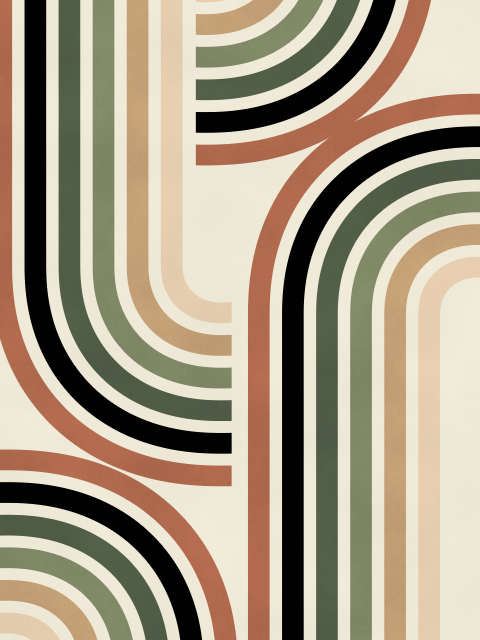
Give the GLSL for this background, as a WebGL 2 fragment shader.

```glsl
#version 300 es
precision highp float;

#define INNER_RADIUS 0.0816
#define BAND_WIDTH 0.0451
#define BAND_PITCH 0.0710
#define BAND_COUNT 6
#define ROUNDNESS 2.2
#define VERTICAL_SQUASH 1.045
#define MOTTLE 0.075
#define GRAIN 0.035
#define PAPER vec3(0.936, 0.912, 0.845)

uniform vec2 u_resolution;
out vec4 fragColor;

// Stripe colours, from the innermost outwards
const vec3 BAND_COLORS[BAND_COUNT] = vec3[](
    vec3(0.900, 0.805, 0.685),
    vec3(0.765, 0.625, 0.460),
    vec3(0.500, 0.535, 0.400),
    vec3(0.315, 0.365, 0.285),
    vec3(0.004, 0.004, 0.004),
    vec3(0.685, 0.412, 0.300)
);

float hash(vec2 p) {
    return fract(sin(dot(p, vec2(127.1, 311.7))) * 43758.5453);
}

float valueNoise(vec2 p) {
    vec2 cell = floor(p), f = fract(p);
    f = f * f * (3.0 - 2.0 * f);
    float low = mix(hash(cell), hash(cell + vec2(1, 0)), f.x);
    float high = mix(hash(cell + vec2(0, 1)), hash(cell + vec2(1, 1)), f.x);
    return mix(low, high, f.y);
}

float fbm(vec2 p) {
    float sum = 0.0, amplitude = 0.5;
    for (int i = 0; i < 5; i++) {
        sum += amplitude * valueNoise(p);
        p = p * 2.1 + 7.3;
        amplitude *= 0.5;
    }
    return sum;
}

// Coverage of the side where d is positive
float cover(float d, float pixel) {
    return clamp(0.5 + d / pixel, 0.0, 1.0);
}

// Radius of a rounded arch whose legs run straight past its centre
float archRadius(vec2 p, vec2 center, float bow) {
    vec2 q = p - center;
    q = max(vec2(abs(q.x), q.y * bow * VERTICAL_SQUASH), 1e-5);
    q = pow(q, vec2(ROUNDNESS));
    return pow(q.x + q.y, 1.0 / ROUNDNESS);
}

// Paints the nested stripes; bow is 1 for an arch, -1 for a bowl
void paintArch(inout vec3 color, vec2 p, vec2 center, float bow, float mask, float pixel) {
    float r = archRadius(p, center, bow);
    for (int i = 0; i < BAND_COUNT; i++) {
        float middle = INNER_RADIUS + float(i) * BAND_PITCH + 0.5 * BAND_WIDTH;
        float band = cover(0.5 * BAND_WIDTH - abs(r - middle), pixel);
        color = mix(color, BAND_COLORS[i], band * mask);
    }
}

void main() {
    vec2 p = gl_FragCoord.xy / u_resolution.x;
    float pixel = 1.0 / u_resolution.x;
    vec3 color = PAPER;

    // Four groups of stripes, two of them cut by a vertical edge
    paintArch(color, p, vec2(0.4271, 1.4497), -1.0, cover(p.x - 0.408, pixel), pixel);
    paintArch(color, p, vec2(0.4618, 0.7812), -1.0, cover(0.4826 - p.x, pixel), pixel);
    paintArch(color, p, vec2(0.0139, -0.0642), 1.0, 1.0, pixel);
    paintArch(color, p, vec2(0.9983, 0.6771), 1.0, 1.0, pixel);

    // Worn ink: strongest on the mid tones, faint on the paper
    float light = dot(color, vec3(0.299, 0.587, 0.114));
    float wear = mix(1.0, 0.25, smoothstep(0.55, 0.9, light));
    float mottle = (fbm(p * 9.0) - 0.48) * MOTTLE * 2.0;
    float grain = (valueNoise(p * 300.0) - 0.5) * GRAIN;
    color *= 1.0 + (mottle + grain) * wear;

    fragColor = vec4(color, 1.0);
}
```
